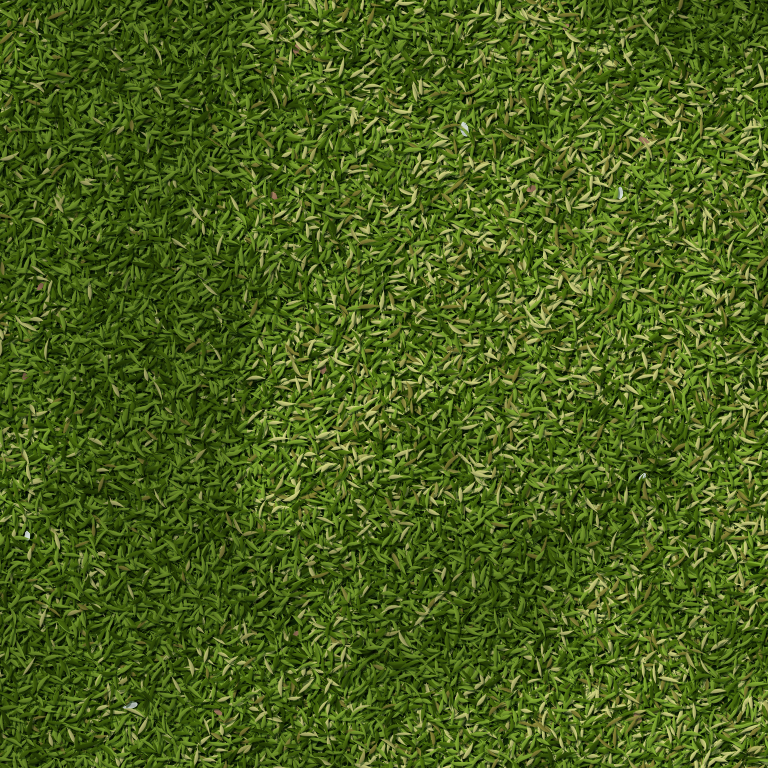
Write a three.js fragment shader that draws this texture.

```glsl
varying vec2 vUv;

const vec3 GROUND = vec3(0.06, 0.14, 0.02);
const vec3 DEEP_GREEN = vec3(0.16, 0.25, 0.02);
const vec3 MID_GREEN = vec3(0.27, 0.39, 0.05);
const vec3 BRIGHT_GREEN = vec3(0.44, 0.57, 0.17);
const vec3 OLIVE = vec3(0.45, 0.44, 0.18);
const vec3 STRAW = vec3(0.68, 0.69, 0.42);
const vec3 FLAKE_BROWN = vec3(0.58, 0.44, 0.34);
const vec3 FLAKE_WHITE = vec3(0.82, 0.86, 0.83);
const vec3 SHADOW_TINT = vec3(0.52, 0.61, 0.50);

const int LAYERS = 14;
const float CELL = 0.019;           // spacing of blades in one layer
const vec2 HALF_LENGTH = vec2(0.38, 0.82);   // in cells, least and most
const vec2 HALF_WIDTH = vec2(0.085, 0.145);  // in cells, least and most
const float BEND = 0.35;
const float LEAN = 0.75;            // favoured direction in radians
const float SPREAD = 2.5;
const float EDGE = 0.048;           // softness in cells
const vec2 SHADOW_SHIFT = vec2(0.10, -0.14);
const vec2 STRAW_SHARE = vec2(0.06, 0.36);
const float FLAKE_GRID = 9.0;
const float FLAKE_CHANCE = 0.2;

float hash(vec2 p) {
  return fract(sin(dot(p, vec2(127.1, 311.7))) * 43758.5453);
}

vec4 hash4(vec2 p) {
  float n = dot(p, vec2(127.1, 311.7));
  return fract(sin(vec4(n, n + 17.3, n + 41.9, n + 73.7)) * 43758.5453);
}

float noise(vec2 p) {
  vec2 i = floor(p);
  vec2 f = fract(p);
  f = f * f * (3.0 - 2.0 * f);
  float low = mix(hash(i), hash(i + vec2(1.0, 0.0)), f.x);
  float high = mix(hash(i + vec2(0.0, 1.0)), hash(i + 1.0), f.x);
  return mix(low, high, f.y);
}

// Curved tapered blade: x is coverage, y is side (-1 to 1), z is place along it
vec3 blade(vec2 p, vec2 dir, float halfLength, float halfWidth, float bend) {
  float along = dot(p, dir);
  float across = dot(p, vec2(-dir.y, dir.x)) - bend * along * along;
  float t = clamp(along / halfLength, -1.6, 1.6);
  float width = halfWidth * (1.0 - t * t) * (1.0 - 0.35 * t);
  float cover = 1.0 - smoothstep(-EDGE, EDGE, abs(across) - width);
  return vec3(cover, clamp(across / halfWidth, -1.0, 1.0), t);
}

vec3 bladeColor(float kind, float tone, float strawShare) {
  vec3 green = mix(DEEP_GREEN, MID_GREEN, smoothstep(0.05, 0.22, tone));
  green = mix(green, BRIGHT_GREEN, smoothstep(0.42, 0.65, tone));
  vec3 dry = mix(OLIVE, STRAW, smoothstep(0.25, 0.5, tone));
  return kind < strawShare ? dry : green;
}

// One layer of blades, each casting a shadow on what lies below
vec3 addBlades(vec3 color, vec2 uv, float layer, float strawShare) {
  vec2 p = uv / CELL + vec2(0.37, 0.61) * layer;
  vec2 home = floor(p);
  for (int j = -1; j <= 1; j++) {
    for (int i = -1; i <= 1; i++) {
      vec2 id = home + vec2(float(i), float(j));
      vec4 place = hash4(id + layer * 19.7);
      vec4 look = hash4(id + layer * 31.3 + 5.1);
      vec2 d = p - id - place.xy;
      float angle = LEAN + SPREAD * (place.z + place.w - 1.0);
      vec2 dir = vec2(cos(angle), sin(angle));
      float len = mix(HALF_LENGTH.x, HALF_LENGTH.y, look.x);
      float wid = mix(HALF_WIDTH.x, HALF_WIDTH.y, look.y);
      float bend = BEND * (2.0 * fract(look.x * 7.0) - 1.0);
      vec3 body = blade(d, dir, len, wid, bend);
      float shadow = blade(d - SHADOW_SHIFT, dir, len, wid, bend).x;
      vec3 tint = bladeColor(look.z, look.w, strawShare);
      tint *= 1.0 + 0.16 * body.y + 0.08 * body.z;
      color *= mix(vec3(1.0), SHADOW_TINT, shadow);
      color = mix(color, tint, body.x);
    }
  }
  return color;
}

// Sparse fallen petals and leaf scraps
vec3 addFlakes(vec3 color, vec2 uv) {
  vec2 id = floor(uv * FLAKE_GRID);
  vec4 r = hash4(id + 83.0);
  vec2 d = (fract(uv * FLAKE_GRID) - mix(vec2(0.2), vec2(0.8), r.xy)) / FLAKE_GRID;
  float angle = 6.2832 * r.z;
  vec2 q = vec2(dot(d, vec2(cos(angle), sin(angle))), dot(d, vec2(-sin(angle), cos(angle))));
  float size = mix(0.005, 0.010, fract(r.z * 5.0));
  float shape = length(q * vec2(1.0, 1.9)) + 0.004 * (noise(uv * 230.0) - 0.5);
  float cover = 1.0 - smoothstep(size - 0.001, size + 0.001, shape);
  vec3 tint = mix(FLAKE_BROWN, FLAKE_WHITE, step(0.6, fract(r.x * 9.0)));
  tint *= 0.8 + 0.3 * noise(uv * 160.0);
  return mix(color, tint, cover * step(r.w, FLAKE_CHANCE));
}

void main() {
  // Dry patches thicken towards the lower right
  float patchy = 0.6 * noise(vUv * 5.0 + 3.0) + 0.4 * noise(vUv * 14.0);
  patchy += 0.18 * (vUv.x - vUv.y);
  float strawShare = mix(STRAW_SHARE.x, STRAW_SHARE.y, smoothstep(0.25, 0.78, patchy));

  vec3 color = GROUND;
  for (int k = 0; k < LAYERS; k++) {
    color = addBlades(color, vUv, float(k) + 1.0, strawShare);
    if (k == LAYERS - 3) color = addFlakes(color, vUv);
  }
  color *= mix(0.88, 1.1, smoothstep(0.2, 0.75, patchy));
  gl_FragColor = vec4(color, 1.0);
}
```
